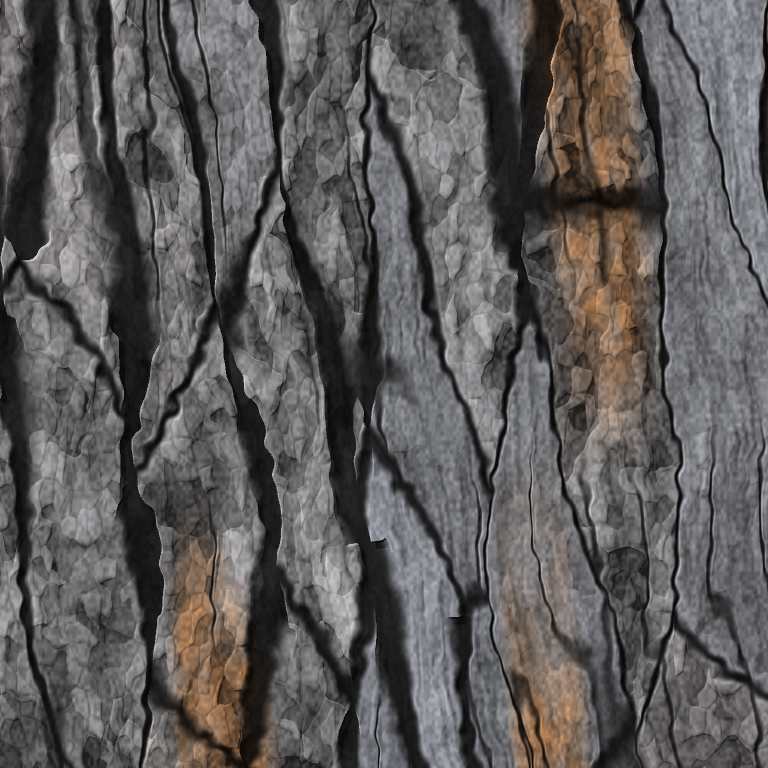
This texture is drawn by a Shadertoy shader. Its source:

```glsl
struct Bark {
    float surface;   // local flake and fibre relief, 0 to 1
    float height;    // relief including plate level and fissures
    float fissure;   // 0 inside a fissure, 1 on a plate
    float gap;       // distance to the plate border
    float rough;     // 0 fibrous, 1 flaky
    vec2 plate;      // plate identity
};

float hash(vec2 p) {
    vec3 q = fract(vec3(p.xyx + 17.0) * 0.1031);
    q += dot(q, q.yzx + 33.33);
    return fract((q.x + q.y) * q.z);
}

vec2 hash2(vec2 p) {
    return vec2(hash(p), hash(p + vec2(37.0, 91.0)));
}

float noise(vec2 p) {
    vec2 i = floor(p), f = fract(p);
    f = f * f * (3.0 - 2.0 * f);
    vec2 e = vec2(1.0, 0.0);
    return mix(mix(hash(i), hash(i + e), f.x),
               mix(hash(i + e.yx), hash(i + e.xx), f.x), f.y);
}

// Cellular noise: border gap, sideways facing of the border, cell identity
vec4 cells(vec2 p) {
    vec2 base = floor(p), id = base, nearest = vec2(8.0), second = vec2(9.0);
    for (int j = -1; j <= 1; j++)
    for (int i = -1; i <= 1; i++) {
        vec2 cell = base + vec2(i, j);
        vec2 offset = cell + hash2(cell) - p;
        float d = dot(offset, offset);
        if (d < dot(nearest, nearest)) {
            second = nearest;
            nearest = offset;
            id = cell;
        } else if (d < dot(second, second)) {
            second = offset;
        }
    }
    float sideways = abs(normalize(second - nearest).x);
    return vec4(length(second) - length(nearest), sideways, id);
}

// Leaning, wavy grain direction with ragged edges
vec2 grainCoords(vec2 p) {
    float bend = 0.1 * p.y + 0.018 * sin(p.y * 5.0 + p.x * 9.0)
               + 0.008 * sin(p.y * 13.0 - p.x * 21.0);
    vec2 ragged = vec2(noise(p * vec2(70.0, 45.0)), noise(p * vec2(45.0, 60.0) + 9.0)) - 0.5;
    return p + vec2(bend, 0.0) + ragged * vec2(0.010, 0.020);
}

float flakes(vec2 q, vec2 scale) {
    vec4 c = cells(q * scale);
    return hash(c.zw) * (0.6 + 0.4 * smoothstep(0.0, 0.3, c.x));
}

// Thin long cracks along the contour lines of stretched noise
float cracks(vec2 q) {
    float line = abs(noise(q * vec2(26.0, 3.0)) - 0.5);
    float present = smoothstep(0.45, 0.7, noise(q * vec2(9.0, 4.0) + 31.0));
    return 1.0 - present * (1.0 - smoothstep(0.01, 0.07, line));
}

Bark barkAt(vec2 p) {
    Bark b;
    vec2 q = grainCoords(p);
    vec4 plate = cells(q * vec2(8.5, 1.6));
    b.plate = plate.zw;
    b.gap = plate.x;
    b.rough = mix(0.3, 1.0, smoothstep(0.2, 0.4, hash(b.plate + 5.0)));

    float width = 0.42 * smoothstep(0.3, 0.8, noise(q * vec2(7.0, 2.5) + 4.0))
                * smoothstep(0.3, 0.95, plate.y);
    b.fissure = smoothstep(width * 0.4, width + 0.06, b.gap) * mix(0.3, 1.0, cracks(q));

    float scaly = 0.40 * flakes(q, vec2(24.0, 10.0)) + 0.30 * flakes(q, vec2(62.0, 30.0))
                + 0.35 * noise(q * vec2(38.0, 15.0));
    float fibrous = 0.4 + 0.28 * noise(q * vec2(170.0, 14.0));
    b.surface = mix(fibrous, scaly, b.rough);
    b.height = (b.surface + 0.4 * hash(b.plate)) * b.fissure;
    return b;
}

vec3 barkColor(vec2 p) {
    vec2 toLight = vec2(-0.6, 0.8);
    Bark b = barkAt(p);
    float slope = b.height - barkAt(p + toLight * 0.003).height;
    float shadow = max(barkAt(p + toLight * 0.012).height - b.height, 0.0);
    float grain = noise(p * vec2(250.0, 170.0));

    // Relief lighting
    float tone = 0.46 + 0.6 * (b.surface - 0.5) + 0.5 * clamp(slope, -0.6, 0.35)
               - 0.35 * shadow + 0.16 * (grain - 0.5) + 0.12 * (hash(b.plate) - 0.5);
    tone = clamp(tone, 0.1, 0.8) * mix(0.22, 1.0, b.fissure);

    // Weathered greys, bluer on fibrous plates
    vec3 warmGrey = vec3(1.015, 1.0, 0.99), blueGrey = vec3(0.96, 1.0, 1.07);
    vec3 tint = mix(blueGrey, warmGrey, b.rough * (0.6 + 0.4 * hash(b.plate + 8.0)));

    // Rust along some plate borders
    vec3 rust = vec3(1.30, 0.92, 0.60);
    float stain = smoothstep(0.58, 0.76, noise(p * vec2(7.0, 1.4) + vec2(20.0 + 0.7 * p.y, 20.0)));
    stain *= 1.0 - smoothstep(0.25, 0.8, b.gap);
    stain *= 0.4 + 0.6 * noise(p * vec2(60.0, 25.0));
    return tone * mix(tint, rust, stain) + vec3(0.012, 0.008, 0.006);
}

void mainImage(out vec4 fragColor, in vec2 fragCoord) {
    // Two diagonal samples smooth the edges
    vec3 first = barkColor((fragCoord - 0.25) / iResolution.y);
    vec3 other = barkColor((fragCoord + 0.25) / iResolution.y);
    fragColor = vec4(0.5 * (first + other), 1.0);
}
```
